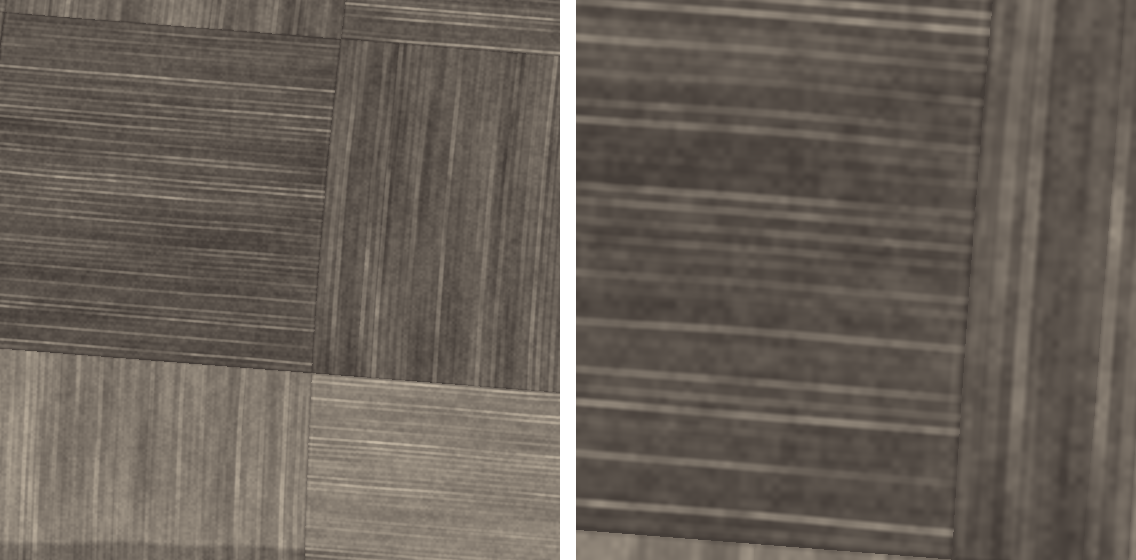
Left, the full canvas; right, a detail of the centre.
Write a WebGL 2 fragment shader that draws this texture.

```glsl
#version 300 es
precision highp float;
// Carpet tiles laid in a quarter-turn checkerboard, seen slightly askew.
// Each tile is ribbed with yarn rows: a soft streaky ground, then thin pale
// threads of random strength that fade in and out along their length.

uniform vec2 u_resolution;
out vec4 fragColor;

// Layout, in canvas units
const vec2 TILE_SIZE = vec2(0.606, 0.601);
const vec2 CORNER = vec2(0.544, 0.3776);   // where the seams cross the axes
const float ROW_TILT = 0.079;              // fall of the horizontal seams
const vec2 COLUMN_BEND = vec2(0.0223, 0.0509);
const float SEAM_WIDTH = 0.0035;

// Yarn: x for sideways tiles, y for upright tiles
const vec2 ROWS = vec2(60.0, 46.0);
const vec2 THREAD_WIDTH = vec2(0.23, 0.30);
const vec2 THREAD_GAIN = vec2(0.46, 0.29);
const vec2 BAND_GAIN = vec2(0.16, 0.24);
const float FUZZ_GAIN = 0.11;

// Tone and colour
const float DARK_GROUND = 0.15;
const float LIGHT_GROUND = 0.51;
const vec3 SHADE_COLOR = vec3(0.270, 0.242, 0.222);
const vec3 MIDDLE_COLOR = vec3(0.510, 0.472, 0.428);
const vec3 PALE_COLOR = vec3(0.775, 0.725, 0.650);

float hash(vec2 p) {
    return fract(sin(dot(p, vec2(127.1, 311.7))) * 43758.5453);
}

float noise(vec2 p) {
    vec2 i = floor(p);
    vec2 f = fract(p);
    f = f * f * (3.0 - 2.0 * f);
    float low = mix(hash(i), hash(i + vec2(1.0, 0.0)), f.x);
    float high = mix(hash(i + vec2(0.0, 1.0)), hash(i + vec2(1.0, 1.0)), f.x);
    return mix(low, high, f.y);
}

// Canvas position to tile units, with the seams tilted and gently bent
vec2 tileSpace(vec2 uv) {
    float columnX = CORNER.x + uv.y * (COLUMN_BEND.x + COLUMN_BEND.y * uv.y);
    float rowY = CORNER.y - ROW_TILT * uv.x;
    return (uv - vec2(columnX, rowY)) / TILE_SIZE;
}

// Pale threads: across runs over the rows, along follows the yarn
float threads(float across, float along, float rows, float width, float seed, float pixel) {
    float wobble = 0.25 * (noise(vec2(along * 5.0, seed + across * 9.0)) - 0.5);
    float rib = across * rows + wobble;
    float row = floor(rib) + seed;
    float center = 0.5 + 0.3 * (hash(vec2(row, 3.0)) - 0.5);
    float soft = max(rows * pixel, 0.16);
    float line = 1.0 - smoothstep(width - soft, width + soft, abs(fract(rib) - center));
    float strength = pow(hash(vec2(row, 8.0)), 1.3);
    float fade = smoothstep(0.1, 0.75, noise(vec2(row, along * 4.0)));
    float flecks = 0.65 + 0.6 * noise(vec2(row, along * 38.0));
    return line * strength * flecks * mix(0.35, 1.0, fade);
}

// Broad bands and fine streaks of the ground, centred on zero
float streaks(float across, float along, float seed) {
    float broad = noise(vec2(across * 17.0 + seed, along * 1.3));
    float medium = noise(vec2(across * 48.0 + seed, along * 3.0));
    float fine = noise(vec2(across * 115.0 + seed, along * 9.0));
    return 0.7 * broad + 0.8 * medium + 0.6 * fine - 1.05;
}

void main() {
    vec2 uv = gl_FragCoord.xy / u_resolution;
    float pixel = 1.0 / (min(u_resolution.x, u_resolution.y) * TILE_SIZE.y);
    vec2 p = tileSpace(uv);
    vec2 cell = floor(p);
    vec2 local = p - cell;
    float seed = floor(hash(cell + 4.0) * 300.0);

    // Alternate tiles are turned by a quarter
    bool upright = mod(cell.x + cell.y, 2.0) < 0.5;
    float across = upright ? local.x : local.y;
    float along = upright ? local.y : local.x;
    float rows = upright ? ROWS.y : ROWS.x;
    float width = upright ? THREAD_WIDTH.y : THREAD_WIDTH.x;
    float threadGain = upright ? THREAD_GAIN.y : THREAD_GAIN.x;
    float bandGain = upright ? BAND_GAIN.y : BAND_GAIN.x;

    // Lower row is pale, middle row dark, upper row in between
    float paleness = clamp(max(-cell.y, 0.25 * cell.y), 0.0, 1.0);
    float tone = mix(DARK_GROUND, LIGHT_GROUND, paleness);
    tone += upright ? 0.05 * (1.0 - paleness) : 0.0;
    tone += bandGain * streaks(across, along, seed);
    tone += threadGain * mix(1.0, 0.8, paleness)
          * threads(across, along, rows, width, seed, pixel);

    // Pile fuzz and slow patches of wear
    tone += FUZZ_GAIN * (noise(uv * 210.0) + noise(uv * 95.0 + 31.0) - 1.0);
    tone += 0.10 * (noise(uv * 4.5 + 7.0) - 0.5);

    // Dark seam with a thin frayed edge beside the upright joints
    vec2 edge = min(local, 1.0 - local) * TILE_SIZE;
    float seam = 1.0 - smoothstep(0.0, SEAM_WIDTH, min(edge.x, edge.y));
    float fray = 1.0 - smoothstep(0.0, SEAM_WIDTH, abs(edge.x - 1.6 * SEAM_WIDTH));
    tone += 0.10 * fray * noise(vec2(cell.x, uv.y * 60.0)) - 0.13 * seam;

    // Soft shadow along the foot of the canvas
    float shadowTop = 0.036 - 0.035 * uv.x + 0.012 * (noise(vec2(uv.x * 9.0, 2.0)) - 0.5);
    float shadow = 1.0 - smoothstep(shadowTop - 0.006, shadowTop + 0.006, uv.y);
    tone -= 0.22 * shadow * (1.0 - smoothstep(0.5, 0.8, uv.x));

    tone = clamp(tone, 0.0, 1.0);
    vec3 color = mix(SHADE_COLOR, MIDDLE_COLOR, min(tone * 2.0, 1.0));
    color = mix(color, PALE_COLOR, max(tone * 2.0 - 1.0, 0.0));
    fragColor = vec4(color, 1.0);
}
```
